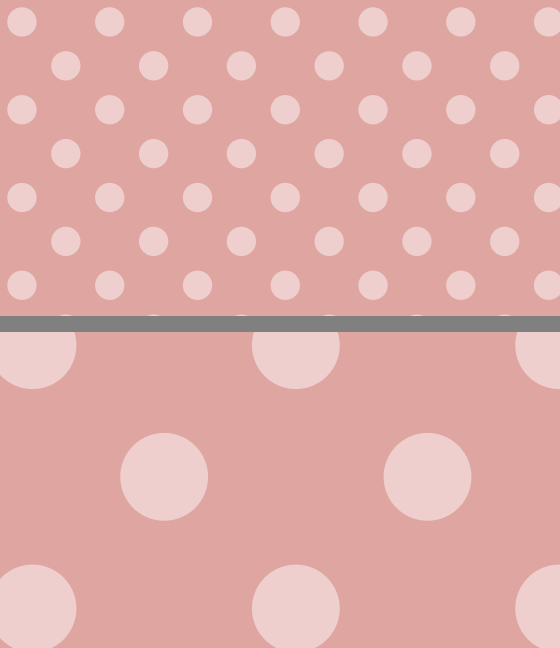
Top: the whole. Bottom: its middle third, enlarged.
Give the GLSL for this pattern, as a WebGL 1 fragment shader.

```glsl
precision highp float;

// Staggered polka dots: pale pink discs on a dusty rose ground.
// Each square tile holds two discs, at its quarter and three-quarter points,
// drawn as the nearer of two repeated circle distances.

uniform vec2 u_resolution;

// Signed distance to a disc repeated once per unit tile.
float repeatedDisc(vec2 p, vec2 center, float radius) {
  vec2 offset = fract(p - center + 0.5) - 0.5;
  return length(offset) - radius;
}

void main() {
  // Tile units: 3.6 tiles down the canvas, measured from the top left.
  float pixel = 3.6 / u_resolution.y;
  vec2 p = vec2(gl_FragCoord.x, u_resolution.y - gl_FragCoord.y) * pixel;

  // Two interleaved lattices form the stagger.
  float radius = 1.0 / 6.0;
  float dist = min(repeatedDisc(p, vec2(0.25), radius),
                   repeatedDisc(p, vec2(0.75), radius));

  // Edge coverage about one pixel wide.
  float coverage = clamp(0.5 - dist / pixel, 0.0, 1.0);

  vec3 ground = vec2(0.873, 0.651).xyy - vec3(0.0, 0.0, 0.02);
  vec3 dotColor = vec3(0.933, 0.812, 0.804);
  gl_FragColor = vec4(mix(ground, dotColor, coverage), 1.0);
}
```
